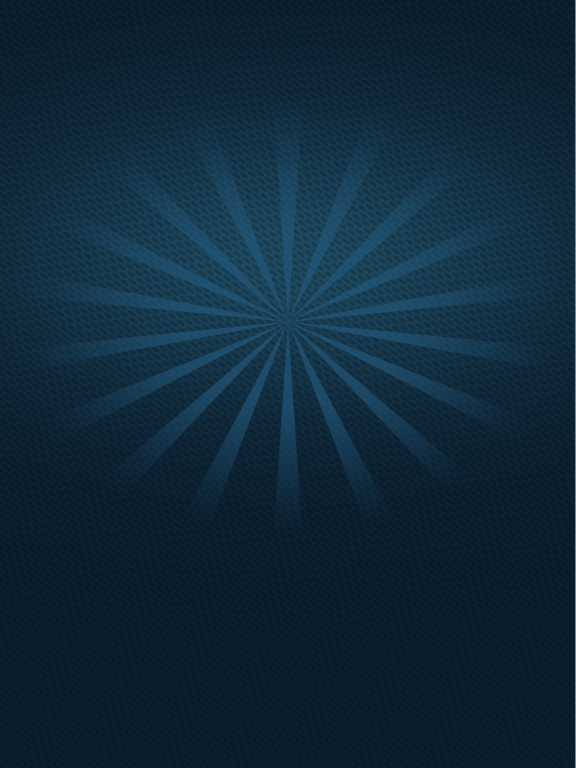
This background is drawn by a Shadertoy shader. Its source:

```glsl
// A dark navy backdrop with a wide teal glow, a fine slanted weave and a sunburst.
// The glow is an elliptical Gaussian, the weave a staggered grid of dashes, and
// the rays an angular repeat in stretched space that fades out with radius.

// Lengths are in canvas heights, with x measured from the middle.
const vec3 NAVY = vec3(0.040, 0.112, 0.172);
const vec3 TEAL = vec3(0.108, 0.272, 0.355);
const vec3 RAY_BLUE = vec3(0.130, 0.340, 0.480);
const vec3 EDGE_PALE = vec3(0.50, 0.58, 0.64);

const vec2 GLOW_CENTER = vec2(0.0, 0.665);
const vec2 GLOW_SIZE = vec2(0.39, 0.195);

const vec2 BURST_CENTER = vec2(0.0, 0.581);
const float BURST_STRETCH = 1.26;
const float RAY_COUNT = 18.0;
const float RAY_HALF_ANGLE = 0.053;
const float RAY_FADE_START = 0.08;
const float RAY_FADE_END = 0.295;
const float RAY_OPACITY = 0.72;

const float WEAVE_ANGLE = -0.62;
const vec2 DASH_CELL = vec2(0.0150, 0.0068);
const float WEAVE_DEPTH = 0.20;
const float EDGE_WIDTH = 0.0012;

const float TAU = 6.2831853;

// Elliptical falloff: 1 at the centre of the glow.
float glow(vec2 p) {
    vec2 q = (p - GLOW_CENTER) / GLOW_SIZE;
    return exp(-dot(q, q));
}

// Staggered slanted dashes, with soft borders: 1 inside a dash.
float weave(vec2 p) {
    float c = cos(WEAVE_ANGLE);
    float s = sin(WEAVE_ANGLE);
    vec2 q = vec2(c * p.x + s * p.y, c * p.y - s * p.x) / DASH_CELL;
    q.x += 0.5 * mod(floor(q.y), 2.0);
    vec2 d = abs(fract(q) - 0.5);
    return (1.0 - smoothstep(0.26, 0.46, d.x)) * (1.0 - smoothstep(0.10, 0.44, d.y));
}

// Coverage of the repeated rays, one of them pointing straight up.
float rays(vec2 p, float pixel) {
    vec2 q = p - BURST_CENTER;
    q.x /= BURST_STRETCH;
    float radius = length(q);
    float angle = atan(q.x, q.y + 1e-6);
    float spacing = TAU / RAY_COUNT;
    float offset = abs(mod(angle + 0.5 * spacing, spacing) - 0.5 * spacing);
    float inside = (RAY_HALF_ANGLE - offset) * radius;
    float coverage = smoothstep(-0.7 * pixel, 0.7 * pixel, inside);
    return coverage * (1.0 - smoothstep(RAY_FADE_START, RAY_FADE_END, radius));
}

void mainImage(out vec4 fragColor, in vec2 fragCoord) {
    float pixel = 1.0 / iResolution.y;
    float halfWidth = 0.5 * iResolution.x * pixel;
    vec2 p = fragCoord * pixel - vec2(halfWidth, 0.0);

    // Glow and weave
    vec3 color = mix(NAVY, TEAL, glow(p));
    color *= 1.0 + WEAVE_DEPTH * (0.32 - weave(p));

    // Sunburst
    color = mix(color, RAY_BLUE, RAY_OPACITY * rays(p, pixel));

    // Pale sliver along the right border
    float edge = clamp((p.x + 0.5 * pixel - halfWidth + EDGE_WIDTH) / pixel, 0.0, 1.0);
    color = mix(color, EDGE_PALE, edge);

    fragColor = vec4(color, 1.0);
}
```
